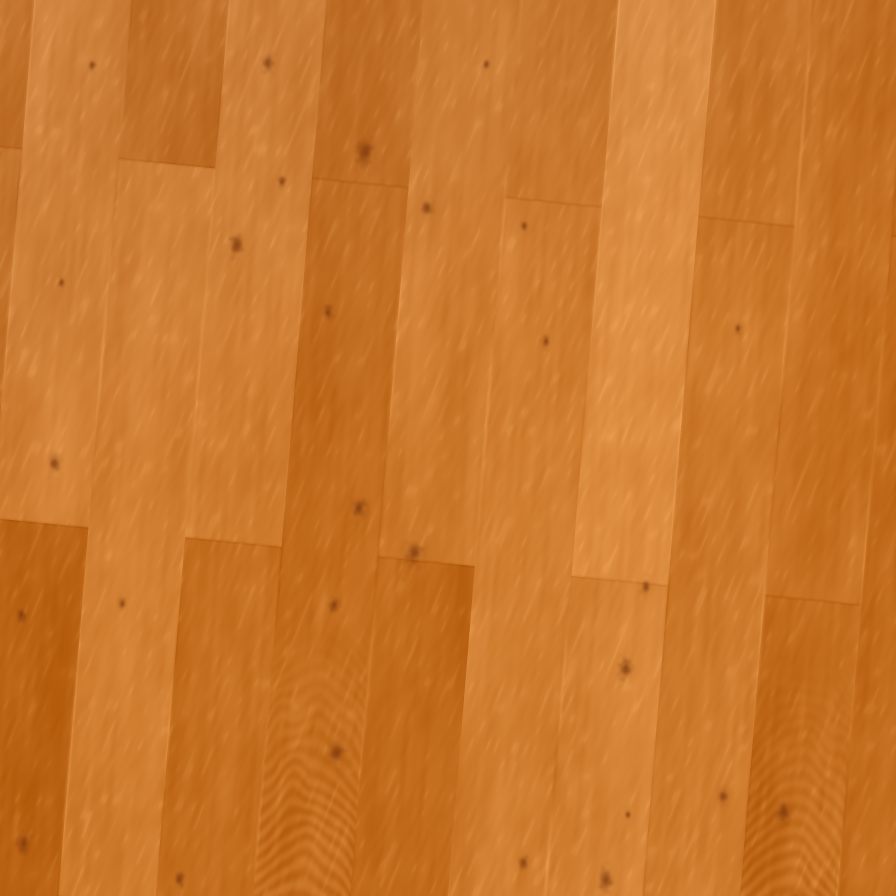
A Shadertoy shader for this texture:

```glsl
// Warm strip-wood floor: slightly leaning planks with end joints staggered by half a length.
// Each plank gets its own tone; stretched value noise adds grain, flecks and blotches,
// and hashed cells scatter small knots.

float hash(vec2 p) {
    vec3 q = fract(p.xyx * 0.1031);
    q += dot(q, q.yzx + 33.33);
    return fract((q.x + q.y) * q.z);
}

float noise(vec2 p) {
    vec2 i = floor(p), f = fract(p);
    f = f * f * (3.0 - 2.0 * f);
    return mix(mix(hash(i), hash(i + vec2(1, 0)), f.x),
               mix(hash(i + vec2(0, 1)), hash(i + vec2(1, 1)), f.x), f.y);
}

// Tone of the lower and upper plank in each column, 0 dark to 1 light
const vec2 plankTones[11] = vec2[](
    vec2(0.42, 0.40), vec2(0.20, 0.68), vec2(0.63, 0.42), vec2(0.34, 0.62),
    vec2(0.36, 0.36), vec2(0.27, 0.62), vec2(0.60, 0.52), vec2(0.68, 0.92),
    vec2(0.54, 0.48), vec2(0.30, 0.43), vec2(0.25, 0.28));

vec3 woodFloor(vec2 p) {
    // Floor axes: x counts planks, y runs along them
    const float width = 0.1087, len = 0.83;
    vec2 q = vec2((p.x - 0.065 - 0.082 * p.y) / width, p.y + 0.1 * p.x);
    float column = floor(q.x), even = 1.0 - mod(column, 2.0);
    float along = (q.y - 0.421) / len + 0.5 * even;
    float row = floor(along);
    vec2 inside = vec2(fract(q.x), fract(along));
    vec2 edge = min(inside, 1.0 - inside) * vec2(width, len);

    // Plank tone
    vec2 tones = plankTones[int(clamp(column + 2.0, 0.0, 10.0))];
    float tone = row >= even ? tones.y : tones.x;

    // Blotches, long grain and short slanted flecks, shifted per plank
    vec2 g = vec2(q.x * width, q.y) + 17.0 * hash(vec2(column + 20.0, row + 5.0));
    tone += 0.24 * (noise(g * vec2(20, 5)) - 0.5);
    tone += 0.13 * (noise(g * vec2(60, 22)) - 0.5);
    tone += 0.14 * (noise(g * vec2(170, 9)) - 0.5);
    float fleck = noise(vec2(g.x - 0.3 * g.y, g.y) * vec2(210, 48));
    tone += 0.14 * (fleck - 0.5) + 0.14 * smoothstep(0.75, 1.0, fleck);

    // Arched growth rings at the lower end of every fifth plank
    float bend = q.y + 0.16 * pow(inside.x - 0.5, 2.0) + 0.025 * noise(g * vec2(45, 14));
    float rings = mod(column, 5.0) == 2.0 ? 1.0 - smoothstep(0.05, 0.4, q.y) : 0.0;
    tone += 0.14 * rings * sin(350.0 * bend);

    // Long seams fade between light and dark; end joints are thin and dark
    float seam = 1.0 - smoothstep(0.0004, 0.0032, edge.x);
    tone += 0.5 * seam * (noise(vec2(round(q.x) * 9.0, q.y * 10.0)) - 0.42);
    tone -= 0.16 * (1.0 - smoothstep(0.0004, 0.0028, edge.y));

    vec3 color = mix(vec3(0.70, 0.35, 0.04), vec3(0.88, 0.57, 0.27), tone);

    // Paler, less saturated light toward the upper left
    color += vec3(-0.02, 0.0, 0.03) * smoothstep(0.2, 0.9, p.y - 0.4 * p.x);

    // Knots: at most one per cell, kept clear of the cell border
    vec2 cell = vec2(q.x, q.y / 0.13), id = floor(cell) + 31.0;
    vec2 center = 0.2 + 0.6 * vec2(hash(id + 3.7), hash(id + 8.1));
    float chance = hash(id);
    float d = length((fract(cell) - center) * vec2(width, 0.09));
    d *= 0.7 + 0.6 * noise(g * 180.0);
    float radius = 0.0025 + 0.0045 * hash(id + 5.3);
    float knot = exp(-d * d / (radius * radius)) * step(0.68, chance);
    return mix(color, vec3(0.45, 0.19, 0.03), 0.65 * knot);
}

void mainImage(out vec4 fragColor, in vec2 fragCoord) {
    // Average 3 by 3 samples for smooth edges
    vec3 sum = vec3(0);
    for (int i = 0; i < 9; i++) {
        vec2 offset = vec2(i % 3 - 1, i / 3 - 1) / 3.0;
        sum += woodFloor((fragCoord + offset) / iResolution.y);
    }
    fragColor = vec4(sum / 9.0, 1.0);
}
```
